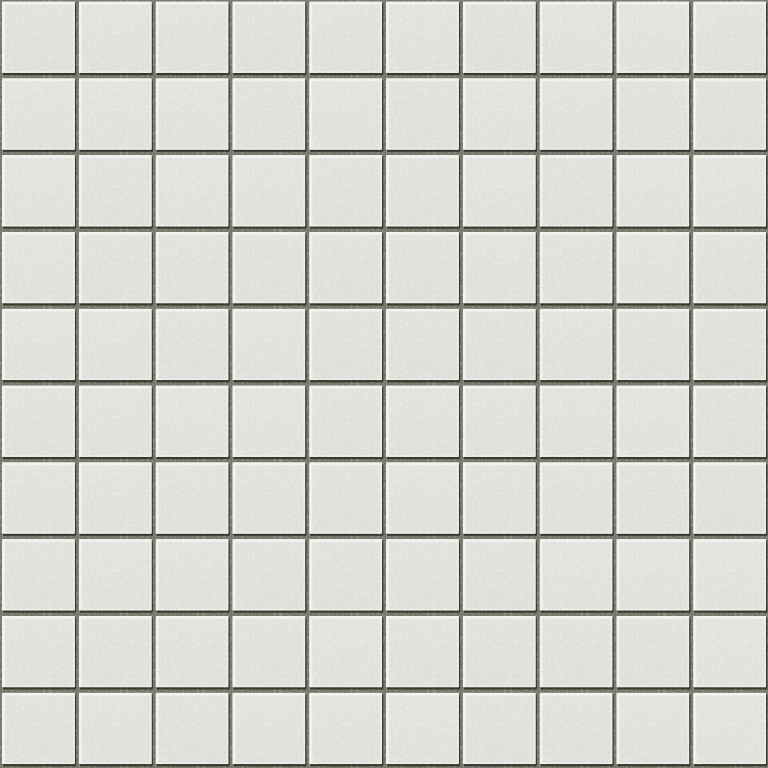
Reproduce this texture procedurally as a Shadertoy shader.

```glsl
// Ten by ten grid of off-white ceramic tiles with bevelled rims and shadowed grey-green grout.

vec2 hash22(vec2 p) {
    vec3 a = fract(p.xyx * vec3(0.1031, 0.1030, 0.0973));
    a += dot(a, a.yzx + 33.33);
    return fract((a.xx + a.yz) * a.zy);
}

// Distance to the nearest scattered point, wrapping every `period` cells
float cellular(vec2 p, float period) {
    vec2 cell = floor(p), f = fract(p);
    float nearest = 2.0;
    for (int y = -1; y <= 1; y++) {
        for (int x = -1; x <= 1; x++) {
            vec2 o = vec2(x, y);
            vec2 seed = o + hash22(mod(cell + o, period) + 7.0);
            nearest = min(nearest, length(seed - f));
        }
    }
    return nearest;
}

float roundedBox(vec2 p, vec2 halfSize, float radius) {
    vec2 d = abs(p) - halfSize + radius;
    return length(max(d, 0.0)) + min(max(d.x, d.y), 0.0) - radius;
}

void mainImage(out vec4 fragColor, in vec2 fragCoord) {
    vec2 grid = fragCoord / iResolution.xy * 10.0;
    vec2 q = fract(grid);
    float blur = max(0.5 * 10.0 / iResolution.y, 0.006);

    // Tile outline, and the same outline shifted down and right for its shadow
    vec2 center = vec2(0.501, 0.515), halfSize = vec2(0.474, 0.465);
    float tile = roundedBox(q - center, halfSize, 0.012);
    float shadowEdge = roundedBox(q - center - vec2(0.014, -0.026), halfSize, 0.012);

    // Fine glaze grain and faint smudges toward the lower edge
    float grain = cellular(q * 26.0, 26.0) - 0.5;
    float smudge = sin(q.x * 25.0 + 2.0 * sin(q.y * 19.0)) * sin(q.y * 31.0 + q.x * 12.0);
    float tint = hash22(floor(grid) + 3.0).x - 0.5;

    // Rough grout, darkened beside the tile
    vec3 grout = vec3(0.49, 0.51, 0.46) + 0.16 * grain;
    float shadow = 1.0 - smoothstep(-0.008, 0.012, shadowEdge);
    grout = mix(grout, vec3(0.18, 0.20, 0.15) + 0.06 * grain, 0.9 * shadow);

    // Glazed face, slightly duller at the bottom
    vec3 face = vec3(0.890, 0.890, 0.872) + 0.035 * grain + 0.006 * tint;
    face += 0.012 * (q.y - 0.5) + 0.006 * smudge * (1.0 - q.y);

    // Bright bevel at top and left, weaker around the other sides
    float lit = max(1.0 - smoothstep(0.02, 0.05, q.x - 0.027),
                    1.0 - smoothstep(0.02, 0.05, 0.98 - q.y));
    float rim = 1.0 - smoothstep(0.012, 0.035, -tile);
    face = mix(face, vec3(0.96, 0.96, 0.95), max(0.9 * lit, 0.5 * rim));

    vec3 color = mix(grout, face, 1.0 - smoothstep(-blur, blur, tile));
    fragColor = vec4(color, 1.0);
}
```
